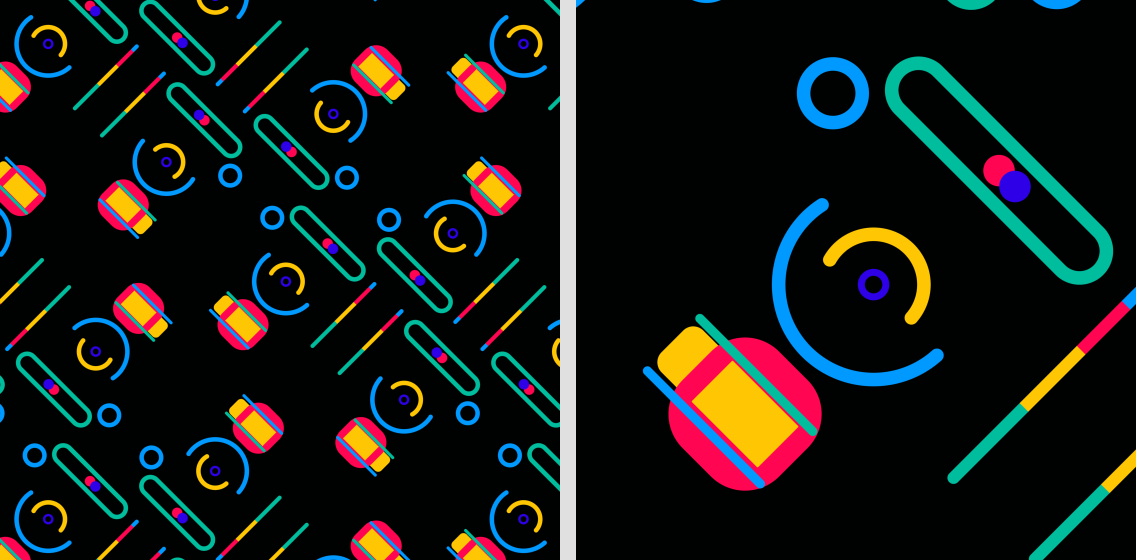
Left, the full canvas; right, a detail of the centre.
Reproduce this pattern procedurally as a WebGL 1 fragment shader.

```glsl
precision highp float;

// Diagonal geometric print: arcs, capsules, rods, rings and badges on black.
// One motif of distance shapes is placed four times, with mirror flips, in a
// square cell turned by 45 degrees; the cell repeats over the whole canvas.

uniform vec2 u_resolution;

#define UNITS 768.0          // canvas height in drawing units
#define PERIOD 460.9         // side of the turned cell
#define CELL_MIDDLE vec2(261.55, 108.5)
#define MOTIF_SPREAD vec2(114.6, 104.3)
#define STROKE 3.1           // half width of the main lines
#define BLACK vec3(0.0, 0.003, 0.003)
#define TEAL vec3(0.0, 0.74, 0.62)
#define YELLOW vec3(1.0, 0.78, 0.01)
#define RED vec3(1.0, 0.02, 0.32)
#define BLUE vec3(0.0, 0.60, 1.0)
#define VIOLET vec3(0.18, 0.0, 0.91)

float sdBox(vec2 p, vec2 halfSize, float corner) {
  vec2 d = abs(p) - halfSize + corner;
  return length(max(d, 0.0)) + min(max(d.x, d.y), 0.0) - corner;
}

// Segment along x with round ends
float sdBar(vec2 p, float halfLength, float radius) {
  return length(vec2(max(abs(p.x) - halfLength, 0.0), p.y)) - radius;
}

float sdRing(vec2 p, float radius, float halfWidth) {
  return abs(length(p) - radius) - halfWidth;
}

// Round-ended arc, centred on angle "middle", reaching "spread" to each side
float sdArc(vec2 p, float middle, float spread, float radius) {
  vec2 axis = vec2(cos(middle), sin(middle));
  vec2 q = vec2(abs(dot(p, vec2(axis.y, -axis.x))), dot(p, axis));
  vec2 tip = vec2(sin(spread), cos(spread));
  float d = tip.y * q.x > tip.x * q.y ? length(q - tip * radius)
                                      : abs(length(q) - radius);
  return d - STROKE;
}

// Lays ink over color with a smooth edge about one pixel wide
void paint(inout vec3 color, vec3 ink, float d, float pixel) {
  color = mix(color, ink, 1.0 - smoothstep(-0.7, 0.7, d / pixel));
}

void drawTarget(inout vec3 color, vec2 p, float pixel) {
  paint(color, BLUE, sdArc(p, 4.579, 1.649, 43.4), pixel);
  paint(color, YELLOW, sdArc(p, 1.738, 1.674, 23.0), pixel);
  paint(color, VIOLET, sdRing(p, 5.6, 1.6), pixel);
}

void drawCapsule(inout vec3 color, vec2 p, float pixel) {
  paint(color, TEAL, abs(sdBar(p, 52.0, 12.3)) - STROKE, pixel);
  paint(color, RED, length(p) - 7.2, pixel);
  paint(color, VIOLET, length(p - vec2(10.3, 0.0)) - 7.2, pixel);
}

// Rod along y in four colour bands
void drawRod(inout vec3 color, vec2 p, float pixel) {
  vec3 ink = TEAL;
  paint(ink, YELLOW, -14.5 - p.y, pixel);
  paint(ink, RED, 22.5 - p.y, pixel);
  paint(ink, BLUE, 51.5 - p.y, pixel);
  paint(color, ink, sdBar(p.yx, 60.0, 2.8), pixel);
}

void drawBadge(inout vec3 color, vec2 p, float pixel) {
  paint(color, YELLOW, sdBox(p + vec2(30.0, 0.0), vec2(17.0, 13.5), 6.5), pixel);
  paint(color, RED, sdBox(p, vec2(31.2), 22.0), pixel);
  paint(color, YELLOW, sdBox(p, vec2(21.4, 13.3), 0.5), pixel);
  paint(color, TEAL, sdBar(p - vec2(-9.0, 16.3), 36.5, 2.1), pixel);
  paint(color, BLUE, sdBar(p - vec2(-9.0, -17.6), 36.5, 2.1), pixel);
}

void drawMotif(inout vec3 color, vec2 p, float pixel) {
  drawTarget(color, p, pixel);
  drawCapsule(color, p - vec2(3.7, 77.4), pixel);
  drawRod(color, p - vec2(88.3, 23.4), pixel);
  drawBadge(color, p - vec2(0.3, -83.4), pixel);
  paint(color, BLUE, sdRing(p - vec2(-75.0, 48.7), 13.4, STROKE), pixel);
}

void main() {
  float pixel = UNITS / u_resolution.y;
  vec2 canvas = gl_FragCoord.xy * pixel;
  canvas.y = UNITS - canvas.y;
  // Diagonal axes: x runs to the lower right, y to the upper right
  vec2 turned = vec2(canvas.x + canvas.y, canvas.x - canvas.y) * 0.70711;

  vec3 color = BLACK;
  for (int i = 0; i < 2; i++) {
    for (int j = 0; j < 2; j++) {
      vec2 flip = 1.0 - 2.0 * vec2(float(i), float(j));
      vec2 center = CELL_MIDDLE - flip * MOTIF_SPREAD;
      center.x -= flip.y * PERIOD / 8.0;   // stagger between the rows
      vec2 local = mod(turned - center + 0.5 * PERIOD, PERIOD) - 0.5 * PERIOD;
      drawMotif(color, local * flip, pixel);
    }
  }
  gl_FragColor = vec4(color, 1.0);
}
```
